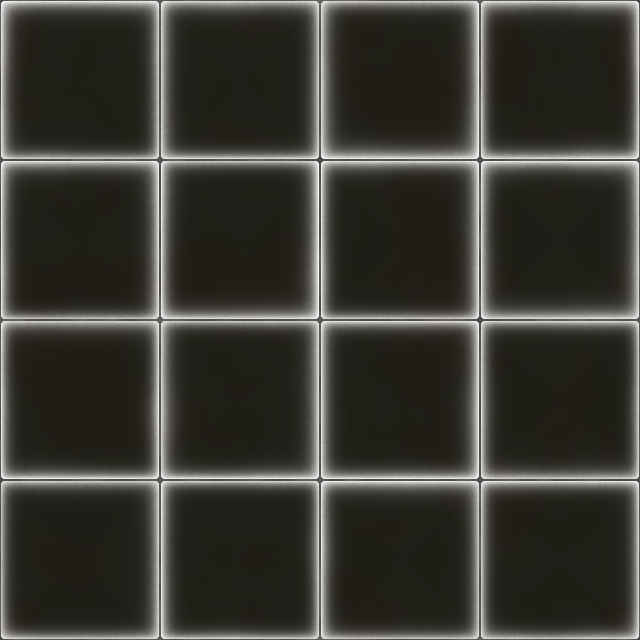
This pattern is drawn by a WebGL 1 fragment shader. Its source:

```glsl
precision highp float;

uniform vec2 u_resolution;

float hash(vec2 p) {
  vec3 h = fract(p.xyx * 0.1031);
  h += dot(h, h.yzx + 33.33);
  return fract((h.x + h.y) * h.z);
}

// Value noise whose lattice wraps after a whole number of cells
float wrapNoise(vec2 uv, float period) {
  vec2 p = uv * period;
  vec2 i = floor(p);
  vec2 f = fract(p);
  f = f * f * (3.0 - 2.0 * f);
  vec2 a = mod(i, period);
  vec2 b = mod(i + 1.0, period);
  return mix(mix(hash(a), hash(vec2(b.x, a.y)), f.x),
             mix(hash(vec2(a.x, b.y)), hash(b), f.x), f.y);
}

// One random value for each side: left, bottom, right, top
vec4 sideRandom(vec2 cell, float seed) {
  vec2 s = cell + seed;
  return vec4(hash(s), hash(s + 17.0), hash(s + 31.0), hash(s + 53.0));
}

// Distance inward from the rounded tile outline, capped at the radius
float rimDistance(vec2 q, float radius) {
  return radius - length(max(abs(q - 0.5) - 0.5 + radius, 0.0));
}

// Near-black glaze with faint warm and green patches and pillow facets
vec3 glazeColor(vec2 uv, vec2 q, vec2 cell) {
  float patches = 0.65 * wrapNoise(uv, 9.0) + 0.35 * wrapNoise(uv, 23.0);
  vec3 glaze = mix(vec3(0.126, 0.108, 0.084), vec3(0.117, 0.122, 0.092),
                   smoothstep(0.25, 0.75, patches));
  vec2 c = abs(q - 0.5);
  float facet = smoothstep(-0.03, 0.03, c.x - c.y) - 0.5;
  return glaze + 0.012 * facet * (hash(cell + 71.0) - 0.5);
}

// Light from the four sides, screened together so that corners round off
float rimGlow(vec2 uv, vec2 q, vec2 cell) {
  vec4 gap = vec4(q, 1.0 - q);
  vec4 falloff = mix(vec4(23.0), vec4(34.0), sideRandom(cell, 5.0));
  falloff *= 0.9 + 0.2 * wrapNoise(uv, 14.0);
  vec4 strength = mix(vec4(1.02), vec4(1.2), sideRandom(cell, 97.0));
  vec4 dim = 1.0 - min(strength * exp(-gap * falloff), 1.0);
  return 1.0 - dim.x * dim.y * dim.z * dim.w;
}

void main() {
  vec2 uv = gl_FragCoord.xy / u_resolution;
  vec2 cell = floor(uv * 4.0);
  vec2 q = fract(uv * 4.0);
  float pixel = 4.0 / min(u_resolution.x, u_resolution.y);

  // Fine grain is strongest in the half-lit part of the rim
  float glow = rimGlow(uv, q, cell);
  float grain = wrapNoise(uv, 256.0) - 0.5;
  glow += 0.12 * grain * glow * (1.15 - glow);
  vec3 color = mix(glazeColor(uv, q, cell), vec3(0.98), glow);

  // Thin grey joint, slightly worn along its length
  float wear = wrapNoise(uv, 40.0);
  float joint = 0.0055 + 0.0015 * wear;
  float face = smoothstep(joint - 0.5 * pixel, joint + 0.5 * pixel,
                          rimDistance(q, 0.03));
  vec3 jointColor = vec3(0.34, 0.33, 0.32) + 0.12 * (wear - 0.5);
  color = mix(jointColor, color, face);

  gl_FragColor = vec4(color, 1.0);
}
```
